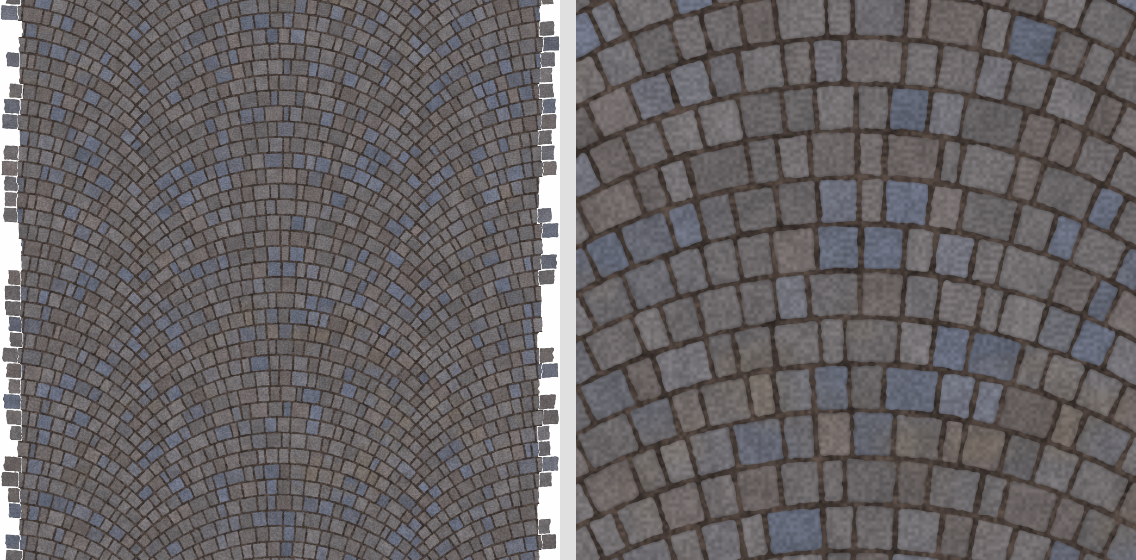
Left, the full canvas; right, a detail of the centre.
This texture is drawn by a Shadertoy shader. Its source:

```glsl
const float ROWS = 36.0;            // courses over the canvas height
const float ROW_PHASE = 0.2;        // shift of the courses, in rows
const float STONES = 24.0;          // stones along one arch
const float HALF_SPAN = 0.25;       // half width of an arch
const float RADIUS = 0.35355;       // arcs reach the valleys at 45 degrees
const float WIDTH_JITTER = 0.60;    // variation of stone width
const float JOINT = 0.0014;         // mean half width of a joint
const float CORNER = 0.0034;        // rounding and bevel depth
const float WOBBLE = 0.0016;        // roughness of stone outlines
const float BORDER = 0.036;         // mean width of the ragged side margins
const float LOOSE_SHARE = 0.62;     // rows ending in a protruding stone
const vec3 GREY = vec3(0.436, 0.422, 0.430);
const vec3 BLUE = vec3(0.400, 0.422, 0.485);
const vec3 BROWN = vec3(0.432, 0.402, 0.398);
const vec3 SAND = vec3(0.470, 0.420, 0.350);
const vec3 GROUT = vec3(0.275, 0.235, 0.215);
const vec3 PAPER = vec3(0.995);

float hash(vec2 p) {
    return fract(sin(dot(p, vec2(127.1, 311.7))) * 43758.5);
}

float noise(vec2 p) {
    vec2 i = floor(p), f = fract(p);
    f = f * f * (3.0 - 2.0 * f);
    return mix(mix(hash(i), hash(i + vec2(1, 0)), f.x),
               mix(hash(i + vec2(0, 1)), hash(i + vec2(1, 1)), f.x), f.y);
}

// Height of an arc below its crown
float arcHeight(float x) {
    return sqrt(RADIUS * RADIUS - x * x) - RADIUS;
}

// Jittered position of joint k; the ends of the arch stay fixed
float jointAt(float k, vec2 rowId) {
    float inside = step(abs(k), 0.5 * STONES - 0.5);
    return k + inside * WIDTH_JITTER * (hash(rowId + vec2(k * 1.7, 3.3)) - 0.5);
}

void mainImage(out vec4 fragColor, in vec2 fragCoord) {
    vec2 uv = fragCoord / iResolution.xy;
    float px = 1.0 / min(iResolution.x, iResolution.y);
    float h = 1.0 / ROWS;
    float y = uv.y - ROW_PHASE * h;

    // Zigzag seam where neighbouring arches interlock
    float fromMiddle = abs(uv.x - 0.5);
    float t = (y - arcHeight(HALF_SPAN)) / h;
    float seam = HALF_SPAN + 0.25 * h * (1.0 - 4.0 * abs(fract(t - 0.25) - 0.5));
    bool inner = fromMiddle < seam;
    float centre = inner ? 0.5 : step(0.5, uv.x);
    float shift = inner ? 0.0 : 0.5 * h;

    // Course within the arch
    float x = uv.x - centre;
    float v = (y - shift - arcHeight(x)) / h;
    float row = floor(v);
    float across = min(v - row, 1.0 - v + row) * h * sqrt(1.0 - x * x / (RADIUS * RADIUS));
    vec2 rowId = vec2(centre * 100.0, row);

    // Stone within the course, with joints square to the arc
    vec2 spoke = vec2(x, y - shift - row * h + RADIUS);
    float endAngle = atan(HALF_SPAN, RADIUS + arcHeight(HALF_SPAN) + 0.5 * h);
    float stoneAngle = 2.0 * endAngle / STONES;
    float a = atan(spoke.x, spoke.y) / stoneAngle;
    float stone = floor(a + 0.5);
    if (a < jointAt(stone, rowId)) stone -= 1.0;
    float along = min(a - jointAt(stone, rowId), jointAt(stone + 1.0, rowId) - a)
                * stoneAngle * length(spoke);

    // Ragged side margins with protruding stones
    float fromSide = min(uv.x, 1.0 - uv.x);
    float border = BORDER + 0.010 * (hash(rowId + 7.7) - 0.5)
                 + 0.003 * (noise(uv * 160.0) - 0.5);
    bool outside = fromSide < border;
    if (outside) {
        float stoneWidth = 0.022 + 0.010 * hash(rowId + 2.9);
        bool loose = hash(rowId + 5.1) < LOOSE_SHARE;
        along = loose ? min(border - fromSide, fromSide - border + stoneWidth) : -1.0;
        stone = 50.0;
    }

    // Stone outline with slightly rounded corners and uneven joints
    vec2 id = rowId + vec2(stone, 0.0);
    vec3 gaps = vec3(along, across, abs(fromMiddle - seam) * 0.7071);
    float depth = CORNER - length(max(CORNER - gaps, 0.0));
    depth += WOBBLE * (0.6 * noise(uv * 150.0) + 0.6 * noise(uv * 330.0) - 0.6);
    float joint = JOINT * (0.65 + 0.4 * hash(id + 31.7) + 0.3 * noise(uv * 60.0));
    float mask = smoothstep(-0.6 * px, 0.6 * px, depth - joint);

    // Stone colour
    float tint = hash(id + 11.3);
    vec3 col = mix(GREY, BLUE, smoothstep(0.60, 1.0, tint));
    col = mix(col, BROWN, smoothstep(0.40, 0.0, tint));
    col *= 0.92 + 0.16 * hash(id + 23.9);

    // Wear: sandy patches, mottling and grain
    float patchiness = 0.6 * noise(uv * 7.0 + 4.0) + 0.4 * noise(uv * 40.0);
    col = mix(col, SAND, 0.4 * smoothstep(0.68, 0.92, patchiness));
    float grain = noise(uv * 470.0) - 0.5;
    col *= 1.0 + 0.13 * (noise(uv * 85.0) - 0.5) + 0.24 * grain;
    col *= mix(0.82, 1.0, smoothstep(0.5 * JOINT, CORNER, depth));

    // Joints
    vec3 grout = GROUT * (1.0 + 0.5 * grain + 0.4 * (noise(uv * 130.0) - 0.5));
    vec3 ground = mix(PAPER, grout, smoothstep(-0.7 * px, 0.7 * px, fromSide - border));
    fragColor = vec4(mix(ground, col, mask), 1.0);
}
```
